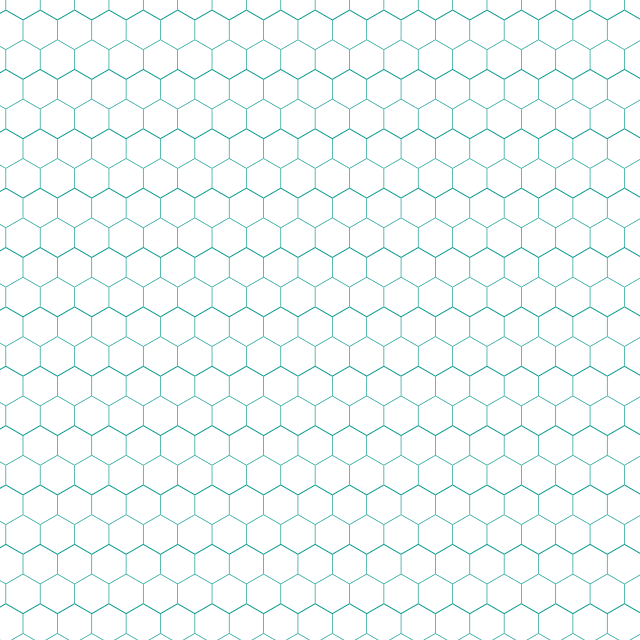
A Shadertoy shader for this pattern:

```glsl
#define CELL_WIDTH 0.0537
#define ROW_HEIGHT 0.04638
#define RISE 0.0155
#define ORIGIN vec2(0.0091, 0.9843)
#define THIN_WIDTH 0.00100
#define THICK_WIDTH 0.00150
#define TEAL vec3(0.0, 0.588, 0.533)
#define PAPER vec3(1.0)

// Share of a pixel-wide window covered by a stroke at distance d
float strokeCoverage(float d, float width, float pixel) {
    float high = min(d + 0.5 * pixel, 0.5 * width);
    float low = max(d - 0.5 * pixel, -0.5 * width);
    return clamp((high - low) / pixel, 0.0, 1.0);
}

// Triangle wave: 0 at a peak of the row's zigzag, 1 at a valley
float zigzag(float x, float row) {
    return 2.0 * abs(fract(x / CELL_WIDTH + 0.5 * row + 0.5) - 0.5);
}

float honeycomb(vec2 p, float pixel) {
    float row = floor(p.y / ROW_HEIGHT);
    float y = p.y - row * ROW_HEIGHT;
    float halfCell = 0.5 * CELL_WIDTH;
    float slopeCosine = halfCell / length(vec2(halfCell, RISE));

    // Upright walls drop from each valley to the next row's peak
    float wallX = (1.0 - zigzag(p.x, row)) * halfCell;
    float wallDistance = length(vec2(wallX, max(RISE - y, 0.0)));
    float ink = strokeCoverage(wallDistance, THIN_WIDTH, pixel);

    // Slanted walls above and below; every second zigzag is heavier
    for (int i = 0; i < 2; i++) {
        float line = row + float(i);
        float lineY = float(i) * ROW_HEIGHT + RISE * zigzag(p.x, line);
        float width = mix(THICK_WIDTH, THIN_WIDTH, mod(line, 2.0));
        float slantDistance = abs(y - lineY) * slopeCosine;
        ink = max(ink, strokeCoverage(slantDistance, width, pixel));
    }
    return ink;
}

void mainImage(out vec4 fragColor, in vec2 fragCoord) {
    float pixel = 1.0 / iResolution.y;
    vec2 p = fragCoord * pixel - ORIGIN;
    p.y = -p.y; // rows count downwards
    fragColor = vec4(mix(PAPER, TEAL, honeycomb(p, pixel)), 1.0);
}
```
